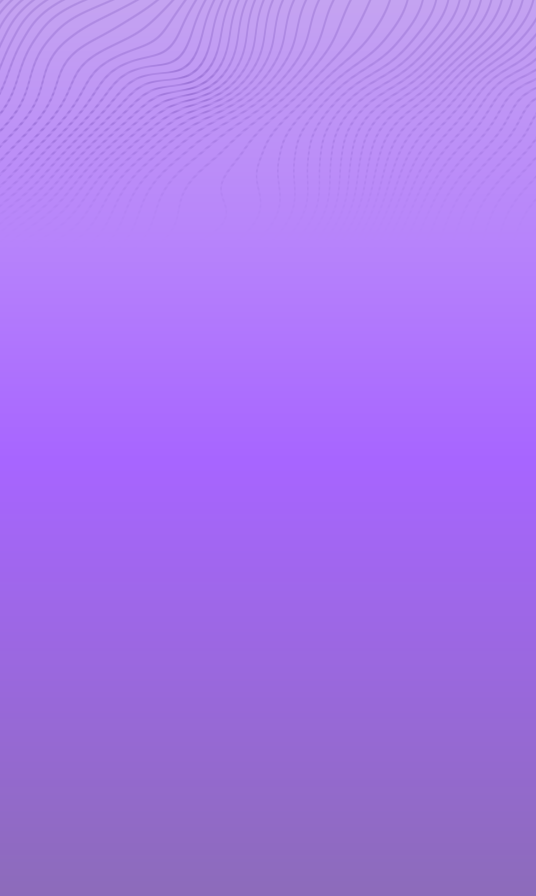
Write a Shadertoy shader that draws this background.

```glsl
// A violet vertical gradient, brightest in the middle and greyer below, with
// a veil of fine dotted contour lines at the top. The lines are level sets
// of a slanted phase, bent by gradient noise and by pinches along a ridge.

const float TAU = 6.2831853;
const float SHEET_HEIGHT = 1.673;  // layout height in canvas widths
const float LINE_GAP = 0.022;
const float DOT_GAP = 0.011;

const vec3 LILAC  = vec3(0.770, 0.640, 0.945);
const vec3 ORCHID = vec3(0.715, 0.510, 0.985);
const vec3 VIOLET = vec3(0.655, 0.395, 1.000);
const vec3 DUSK   = vec3(0.550, 0.420, 0.730);
const vec3 INK    = vec3(0.430, 0.270, 0.700);

vec2 hashGradient(vec2 cell) {
    float h = fract(sin(dot(cell, vec2(127.1, 311.7))) * 43758.5);
    return vec2(cos(TAU * h), sin(TAU * h));
}

float gradientNoise(vec2 p) {
    vec2 i = floor(p), f = fract(p);
    vec2 s = f * f * f * (f * (f * 6.0 - 15.0) + 10.0);
    float a = dot(hashGradient(i), f);
    float b = dot(hashGradient(i + vec2(1, 0)), f - vec2(1, 0));
    float c = dot(hashGradient(i + vec2(0, 1)), f - vec2(0, 1));
    float d = dot(hashGradient(i + vec2(1, 1)), f - vec2(1, 1));
    return mix(mix(a, b, s.x), mix(c, d, s.x), s.y);
}

// Vertical backdrop; t runs from 0 at the top to 1 at the bottom.
vec3 backdrop(float t) {
    vec3 colour = mix(LILAC, ORCHID, clamp(t / 0.28, 0.0, 1.0));
    colour = mix(colour, VIOLET, clamp((t - 0.28) / 0.235, 0.0, 1.0));
    return mix(colour, DUSK, clamp((t - 0.515) / 0.485, 0.0, 1.0));
}

// A smooth step in the phase across the ridge flattens and crowds the lines.
float pinch(vec2 p, vec2 centre, float reach, float width) {
    float along = (p.x - centre.x) / reach;
    float ridge = centre.y + 0.04 * tanh(2.0 * along);
    return exp(-along * along) * tanh((p.y - ridge) / width);
}

// Line phase at p, where p.y is the depth below the top edge.
float linePhase(vec2 p) {
    float bend = 0.10 * gradientNoise(p * vec2(3.0, 4.5) + vec2(4.3, 1.7));
    bend += 0.055 * pinch(p, vec2(0.32, 0.155), 0.15, 0.045);
    bend += 0.050 * pinch(p, vec2(0.72, 0.155), 0.20, 0.070);
    bend += 0.060 * pinch(p, vec2(1.00, 0.160), 0.18, 0.050);
    float slant = mix(0.85, 0.45, smoothstep(0.0, 0.6, p.x));
    return (p.x + slant * p.y + bend) / LINE_GAP;
}

// Antialiased coverage of the dotted lines.
float dottedLines(vec2 p, float pixel) {
    float phase = linePhase(p);
    float rate = max(fwidth(phase), 0.0001);
    float fromLine = abs(fract(phase) - 0.5) / rate;
    float halfWidth = 0.0013 / pixel;
    float line = 1.0 - smoothstep(halfWidth - 0.5, halfWidth + 0.7, fromLine);
    float crowded = smoothstep(0.35, 0.7, rate);
    line = mix(line, min(2.0 * halfWidth * rate, 0.8), crowded);

    // Dots show best below the ridge; near the top they merge into strokes.
    float dots = 0.5 + 0.5 * cos(TAU * p.y / DOT_GAP);
    return line * mix(1.0, dots, 0.75 * smoothstep(0.06, 0.24, p.y));
}

void mainImage(out vec4 fragColor, in vec2 fragCoord) {
    vec2 uv = fragCoord / iResolution.xy;
    float t = 1.0 - uv.y;
    vec2 p = vec2(uv.x, t * SHEET_HEIGHT);

    vec3 colour = backdrop(t);

    // Line strength: fades out downward, firmest on the left and by the knot.
    float fade = 1.0 - smoothstep(0.20, 0.47, p.y);
    float left = 1.0 - smoothstep(0.0, 0.5, p.x);
    float knot = exp(-dot(p - vec2(0.36, 0.16), p - vec2(0.36, 0.16)) / 0.004);
    float strength = fade * (0.24 + 0.16 * left * smoothstep(0.05, 0.25, p.y) + 0.18 * knot);
    colour = mix(colour, INK, strength * dottedLines(p, 1.0 / iResolution.x));

    fragColor = vec4(colour, 1.0);
}
```
